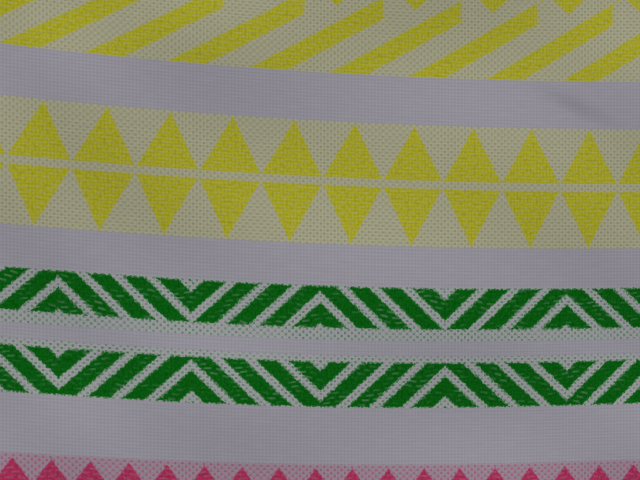
Write a WebGL 2 fragment shader that draws this texture.

```glsl
#version 300 es
precision highp float;
uniform vec2 u_resolution;
out vec4 fragColor;

float hash(vec2 c) {
    return fract(sin(dot(c, vec2(127.1, 311.7))) * 4375.85);
}

// Cellular noise: distance to the nearest scattered point
float cells(vec2 p) {
    vec2 id = floor(p), f = fract(p);
    float nearest = 2.0;
    for (int j = -1; j <= 1; j++)
        for (int i = -1; i <= 1; i++) {
            vec2 o = vec2(i, j);
            vec2 point = o + vec2(hash(id + o), hash(id + o + 37.0)) - f;
            nearest = min(nearest, length(point));
        }
    return nearest;
}

float fill(float d, float soft) {
    return 1.0 - smoothstep(-soft, soft, d);
}

float band(float v, float from, float to) {
    return max(from - v, v - to);
}

// Row of triangles with an apex at each whole n; rise is 0 at apex, 1 at base
float spikes(float n, float rise, float pitch, float tall) {
    float side = abs(fract(n + 0.5) - 0.5) - 0.48 * rise;
    return max(side * pitch * 0.87, (rise - 1.0) * tall);
}

// Repeated bars, each covering the first part of its cell
float bars(float n, float width) {
    return abs(fract(n - 0.5 * width + 0.5) - 0.5) - 0.5 * width;
}

// Zigzag made of slanted bars folded about each whole n
float zigzag(float n, float depth) {
    float fold = 1.0 - abs(mod(n, 2.0) - 1.0);
    return bars(fold * 3.87 - depth * 15.0 + 0.13, 0.62) * 0.047;
}

// Light slivers showing between staggered floating threads
float stitchGaps(vec2 p) {
    float row = p.y * 95.0 + 0.35 * sin(p.x * 60.0 + p.y * 25.0);
    float k = floor(row);
    float dash = fract(p.x * 38.0 + 0.5 * k + 0.4 * hash(vec2(k, 3.0)));
    float thin = 1.0 - smoothstep(0.08, 0.36, abs(fract(row) - 0.5));
    return thin * smoothstep(0.08, 0.3, abs(dash - 0.5));
}

void main() {
    vec2 p = gl_FragCoord.xy / u_resolution.y;
    float aa = 0.8 / u_resolution.y;
    float y = 1.0 - p.y;

    // Sagging cloth: v runs down across the bands, w along them
    float t = p.x * 0.75;
    float sag = 1.0 - (1.0 - t) * (1.0 - t);
    float belly = 0.014 * sin(3.1416 * t) * smoothstep(0.35, 0.85, y);
    float v = (y - 0.087 * sag - belly) / (1.0 - 0.075 * sag);
    float w = p.x + 0.06 * p.x * p.x;
    vec2 cloth = vec2(w, v);

    float rough = cells(cloth * vec2(150.0, 130.0)) - 0.5;
    float patchy = cells(cloth * vec2(14.0, 24.0));
    float fray = rough * 0.004;
    float gaps = stitchGaps(cloth);
    float dots = smoothstep(0.1, 0.8, sin(w * 400.0) * sin(v * 450.0));

    vec3 grey = vec3(0.55, 0.54, 0.575);
    vec3 cream = vec3(0.595, 0.59, 0.49);
    vec3 yellow = vec3(0.60, 0.59, 0.13);
    vec3 green = vec3(0.035, 0.32, 0.06);
    vec3 pink = vec3(0.60, 0.17, 0.31);
    vec3 color = grey;

    // Cream grounds with small woven pits
    float ground = min(v - 0.09, band(v, 0.197, 0.465));
    color = mix(color, cream * (1.0 - 0.09 * dots), fill(ground + fray * 0.4, aa));

    // Slanted yellow bars, cut upright at their upper ends, and facing tips
    float slant = w * 5.58 - (0.09 - v) * 9.6;
    float yellowShape = bars(slant, clamp(0.8 + 9.6 * v, 0.0, 0.45)) * 0.085;
    float tip = abs(fract(w * 5.58 + 0.42) - 0.5) - (-0.06 - v) * 6.2;
    yellowShape = max(min(yellowShape, tip * 0.12), v - 0.089);

    // Two yellow triangle rows, base to base
    float n = (w + 0.08 * (1.0 - t) * (v - 0.2) - 0.0908) * 7.335;
    float upper = spikes(n, (v - 0.201) / 0.119, 0.136, 0.119);
    float lower = spikes(n, (0.462 - v) / 0.123, 0.136, 0.123);
    yellowShape = min(yellowShape, min(upper, lower));
    vec3 thread = mix(yellow * (1.0 - 0.12 * rough), cream, 0.42 * gaps);
    color = mix(color, thread, fill(yellowShape + fray, aa + 0.0008));

    // Green zigzags, the second mirrored, on speckled grounds
    ground = min(band(v, 0.552, 0.668), band(v, 0.702, 0.816));
    vec3 speckled = mix(grey * vec3(1.02, 1.05, 1.0), green, dots * (0.2 + 0.25 * patchy));
    color = mix(color, speckled, fill(ground + fray, aa + 0.001));
    n = (w - 0.1224) * 3.503;
    float first = max(zigzag(n, v - 0.556), band(v, 0.556, 0.642));
    float second = max(zigzag(n, 0.8125 - v), band(v, 0.717, 0.8125));
    float worn = gaps * smoothstep(0.25, 0.8, patchy);
    thread = mix(green * (1.0 - 0.25 * rough), grey, 0.4 * worn);
    color = mix(color, thread, fill(min(first, second) + fray * 1.3, aa + 0.0015));

    // Pink triangles running off the lower edge
    vec3 blush = mix(grey, pink, 0.15 + 0.3 * dots);
    color = mix(color, blush, fill(0.942 - v + fray, aa + 0.001));
    float pinkShape = spikes((w - 0.026) * 12.16, (v - 0.951) / 0.052, 0.08, 0.052);
    thread = mix(pink * (1.0 - 0.2 * rough), grey, 0.25 * gaps);
    color = mix(color, thread, fill(pinkShape + fray, aa + 0.001));

    // Fine weave, slubs and soft folds
    float weave = sin(w * 820.0) * 0.018 + sin(v * 860.0) * 0.018;
    float slub = 0.03 * (cells(cloth * vec2(25.0, 190.0)) - 0.5);
    float folds = 0.02 * sin(p.x * 5.0 + y * 9.0 + sin(y * 7.0))
                + 0.015 * sin(p.x * 13.0 - y * 17.0 + 2.0 * sin(p.x * 4.0));
    float crease = p.x - 1.2 - 1.6 * (y - 0.22);
    folds -= 0.07 * exp(-crease * crease * 900.0) * fill(abs(y - 0.22) - 0.03, 0.03);
    fragColor = vec4(color * (1.0 + weave + slub + folds), 1.0);
}
```
